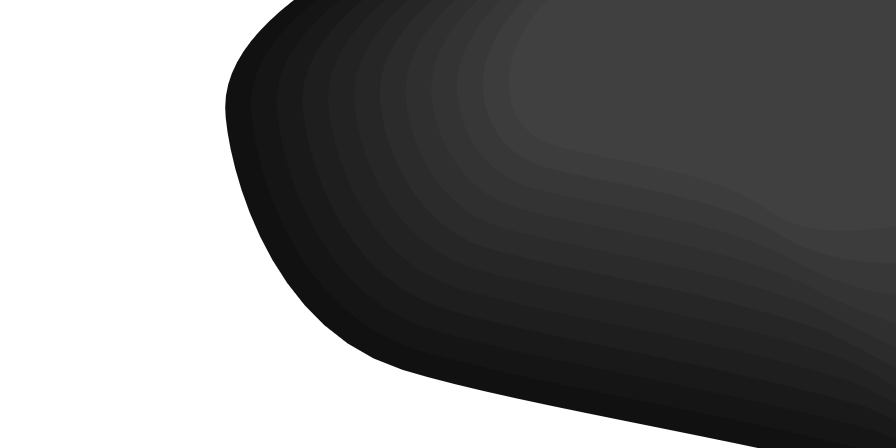
Give the GLSL for this background, as a Shadertoy shader.

```glsl
#define GRID 384.0          // design units per canvas height
#define STEPS 12            // nested shapes in the blend
#define SPANS 4             // cubic spans per outline
#define PIECES 14           // straight pieces per span
#define PAPER vec3(1.0)
#define EDGE_SHADE vec3(0.066)
#define CORE_SHADE vec3(0.251)

// Cubic outlines, neighbouring spans share an end point
const vec2 OUTER[13] = vec2[13](
    vec2(300, 416), vec2(237, 379), vec2(193, 339), vec2(193, 292),
    vec2(193, 259), vec2(222, 105), vec2(345, 67),
    vec2(440, 38), vec2(610, 12), vec2(770, -27),
    vec2(840, -46), vec2(900, -136), vec2(960, -216));
const vec2 INNER[13] = vec2[13](
    vec2(500, 409), vec2(460, 384), vec2(436, 346), vec2(436, 314),
    vec2(436, 284), vec2(452, 265), vec2(480, 258),
    vec2(530, 245), vec2(612, 237), vec2(655, 206),
    vec2(690, 178), vec2(750, 184), vec2(800, 198));

vec2 controlPoint(int i, float blend) {
    return mix(OUTER[i], INNER[i], blend);
}

vec2 cubic(vec2 a, vec2 b, vec2 c, vec2 d, float t) {
    float s = 1.0 - t;
    return s * s * s * a + 3.0 * s * t * (s * b + t * c) + t * t * t * d;
}

float segmentDistance(vec2 p, vec2 a, vec2 b) {
    vec2 ap = p - a, ab = b - a;
    return length(ap - ab * clamp(dot(ap, ab) / dot(ab, ab), 0.0, 1.0));
}

// True when a ray going down from p meets the segment
bool crossesBelow(vec2 p, vec2 a, vec2 b) {
    if ((a.x > p.x) == (b.x > p.x)) return false;
    return p.y > mix(a.y, b.y, (p.x - a.x) / (b.x - a.x));
}

// Signed distance to a blended outline, positive inside
float outlineDistance(vec2 p, float blend) {
    float nearest = 1e5;
    bool inside = false;
    for (int span = 0; span < SPANS; span++) {
        int first = span * 3;
        vec2 a = controlPoint(first, blend);
        vec2 b = controlPoint(first + 1, blend);
        vec2 c = controlPoint(first + 2, blend);
        vec2 d = controlPoint(first + 3, blend);
        vec2 from = a;
        for (int i = 1; i <= PIECES; i++) {
            vec2 to = cubic(a, b, c, d, float(i) / float(PIECES));
            nearest = min(nearest, segmentDistance(p, from, to));
            if (crossesBelow(p, from, to)) inside = !inside;
            from = to;
        }
    }
    return inside ? nearest : -nearest;
}

void mainImage(out vec4 fragColor, in vec2 fragCoord) {
    float pixel = GRID / iResolution.y;
    vec2 p = fragCoord * pixel;
    vec3 color = PAPER;

    // Paint from the dark rim to the light core
    for (int i = 0; i < STEPS; i++) {
        float blend = float(i) / float(STEPS - 1);
        float coverage = clamp(0.5 + outlineDistance(p, blend) / pixel, 0.0, 1.0);
        if (coverage <= 0.0) break;
        color = mix(color, mix(EDGE_SHADE, CORE_SHADE, blend), coverage);
    }
    fragColor = vec4(color, 1.0);
}
```
